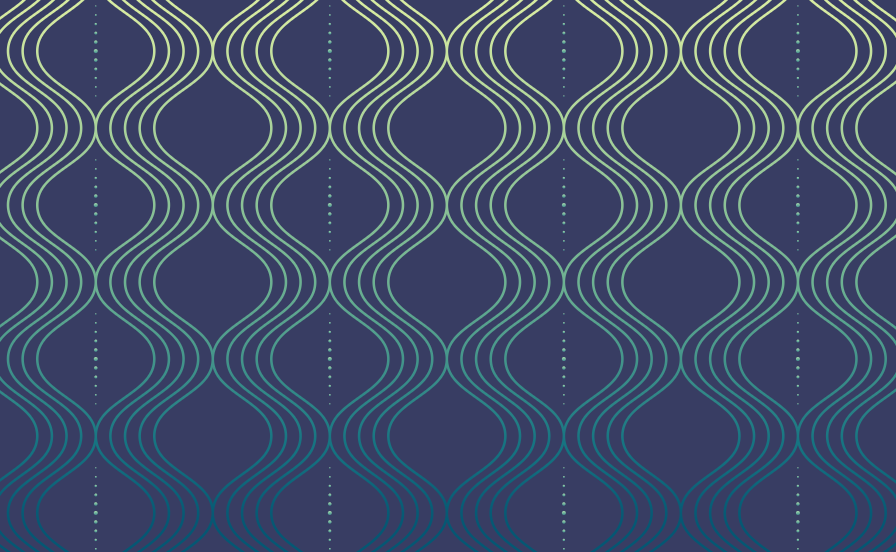
A Shadertoy shader for this pattern:

```glsl
// Ogee lattice: bundles of five wavy strands, mirrored about vertical axes so
// that they touch and enclose lens shapes, with tapering bead columns between.
// x is folded into one half cell; strands and beads are distance functions.

const float TAU = 6.2831853;
const vec2 CELL = vec2(0.424, 0.2789);    // repeat size, canvas height = 1
const vec2 TOUCH = vec2(0.1735, 0.768);   // a point where two bundles meet
const float SHARPNESS = 0.04;             // third harmonic, steepens the wave
const float LINE_WIDTH = 0.0046;
const float BEAD_STEP = 0.0163;
const float LAST_STRAND = 4.0;
const float LAST_BEAD = 5.0;

const vec3 NIGHT = vec3(0.22, 0.24, 0.39);
const vec3 DEEP_TEAL = vec3(0.02, 0.34, 0.45);
const vec3 TEAL = vec3(0.09, 0.46, 0.51);
const vec3 SEA_GREEN = vec3(0.42, 0.69, 0.57);
const vec3 PALE_LIME = vec3(0.84, 0.92, 0.63);
const vec3 BEAD_LIGHT = vec3(0.66, 0.86, 0.68);
const vec3 BEAD_SHADE = vec3(0.26, 0.57, 0.56);

// Signed offset to the nearest multiple of the period
float repeatCentered(float x, float period) {
    return x - period * round(x / period);
}

float coverage(float dist, float pixel) {
    return clamp(0.5 - dist / pixel, 0.0, 1.0);
}

// Wave from 0 to 1 (x) and its derivative by angle (y)
vec2 wave(float angle, float sharpness) {
    float value = cos(angle) - sharpness * cos(3.0 * angle);
    float slope = sin(angle) - 3.0 * sharpness * sin(3.0 * angle);
    return vec2(0.5 - 0.5 * value / (1.0 - sharpness),
                0.5 * slope / (1.0 - sharpness));
}

// Distance to the closest strand; p.x is measured from the mirror axis
float strandDistance(vec2 p, vec2 cell, float width) {
    float swing = cell.x * 0.25;
    float spacing = swing / LAST_STRAND;
    vec2 w = wave(TAU * p.y / cell.y, SHARPNESS);
    float x = p.x - swing * w.x;
    float nearest = clamp(round(x / spacing), 0.0, LAST_STRAND);
    float slope = swing * w.y * TAU / cell.y;
    return abs(x - nearest * spacing) / sqrt(1.0 + slope * slope) - 0.5 * width;
}

// Distance to the closest bead (x), height inside it from -1 to 1 (y)
vec2 beadField(vec2 p, float spacing) {
    float index = clamp(round(p.y / spacing), -LAST_BEAD, LAST_BEAD);
    float radius = mix(0.0036, 0.0011, abs(index) / LAST_BEAD);
    vec2 local = vec2(p.x, p.y - index * spacing);
    return vec2(length(local) - radius, clamp(local.y / radius, -1.0, 1.0));
}

// Vertical colour ramp of the strands
vec3 strandColor(float height) {
    vec3 color = mix(DEEP_TEAL, TEAL, smoothstep(0.03, 0.22, height));
    color = mix(color, SEA_GREEN, clamp((height - 0.2) / 0.28, 0.0, 1.0));
    return mix(color, PALE_LIME, clamp((height - 0.48) / 0.5, 0.0, 1.0));
}

void mainImage(out vec4 fragColor, in vec2 fragCoord) {
    float pixel = 1.0 / iResolution.y;
    vec2 p = fragCoord * pixel;
    vec2 q = p - TOUCH;
    q.x = abs(repeatCentered(q.x, CELL.x));

    // Strands
    float strand = strandDistance(q, CELL, LINE_WIDTH);
    vec3 color = mix(NIGHT, strandColor(p.y), coverage(strand, pixel));

    // Beads, halfway between touching points
    float beadY = repeatCentered(q.y - 0.5 * CELL.y, CELL.y);
    vec2 bead = beadField(vec2(q.x, beadY), BEAD_STEP);
    vec3 beadColor = mix(BEAD_SHADE, BEAD_LIGHT, 0.5 + 0.5 * bead.y);
    color = mix(color, beadColor, coverage(bead.x, pixel));

    fragColor = vec4(color, 1.0);
}
```
